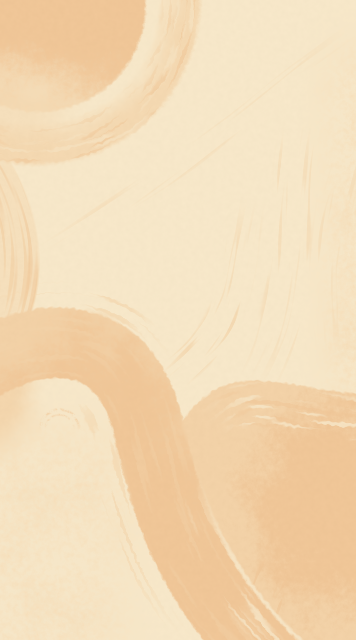
Reproduce this background procedurally as a Shadertoy shader.

```glsl
vec2 gradientAt(vec2 cell) {
    float a = 6.2832 * fract(sin(dot(cell, vec2(127.1, 311.7))) * 43758.5);
    return vec2(cos(a), sin(a));
}

float noise(vec2 p) {
    vec2 i = floor(p), f = p - i, u = f * f * (3.0 - 2.0 * f);
    vec2 e = vec2(0.0, 1.0);
    return mix(
        mix(dot(gradientAt(i), f), dot(gradientAt(i + e.yx), f - e.yx), u.x),
        mix(dot(gradientAt(i + e), f - e), dot(gradientAt(i + 1.0), f - 1.0), u.x), u.y);
}

float fbm(vec2 p) {
    float sum = 0.0, amp = 0.6;
    for (int i = 0; i < 5; i++) {
        sum += amp * noise(p);
        p = mat2(1.6, 1.2, -1.2, 1.6) * p + 7.3;
        amp *= 0.6;
    }
    return sum;
}

float band(float x, float halfWidth, float soft) {
    return 1.0 - smoothstep(halfWidth - soft, halfWidth + soft, abs(x));
}

// Signed offset from a cubic curve (positive on its left) and position along it
vec2 curveCoords(vec2 p, vec2 a, vec2 b, vec2 c, vec2 d) {
    vec2 from = a, result = vec2(1e3, 0.0);
    for (int i = 1; i <= 28; i++) {
        float t = float(i) / 28.0, s = 1.0 - t;
        vec2 to = s * s * s * a + 3.0 * s * t * (s * b + t * c) + t * t * t * d;
        vec2 dir = to - from, rel = p - from;
        float h = clamp(dot(rel, dir) / dot(dir, dir), 0.0, 1.0);
        float dist = length(rel - h * dir);
        if (dist < abs(result.x)) {
            float side = dir.x * rel.y - dir.y * rel.x;
            result = vec2(side < 0.0 ? -dist : dist, (float(i) - 1.0 + h) / 28.0);
        }
        from = to;
    }
    return result;
}

// Broken hairlines that run along a stroke
float bristles(vec2 s, float density) {
    return smoothstep(0.08, 0.38, noise(vec2(s.x * density, s.y * 4.0)));
}

float dryStroke(vec2 s, float halfWidth) {
    float ends = smoothstep(0.0, 0.2, s.y) * (1.0 - smoothstep(0.75, 1.0, s.y));
    return bristles(s + 3.7, 1.7) * band(s.x, halfWidth, 0.6) * ends;
}

void mainImage(out vec4 fragColor, in vec2 fragCoord) {
    // Canvas height is 100 units
    vec2 p = 100.0 * fragCoord / iResolution.y;
    p.x *= 55.47 * iResolution.y / (100.0 * iResolution.x);
    vec3 cream = vec3(0.966, 0.905, 0.786);
    vec3 sand = vec3(0.952, 0.835, 0.675);
    vec3 peach = vec3(0.938, 0.775, 0.592);
    float cloud = fbm(p * 0.12), grain = fbm(p * 1.1);
    vec2 q = p + 0.35 * vec2(grain, noise(p * 1.3 + 9.0));
    vec3 col = cream;

    // Mottled paper at the right and lower left
    float mottle = smoothstep(46.0, 56.0, p.x) * band(p.y - 64.0, 28.0, 9.0);
    mottle += 0.8 * (1.0 - smoothstep(12.0, 27.0, p.x)) * (1.0 - smoothstep(25.0, 42.0, p.y));
    col = mix(col, sand, mottle * clamp(0.22 + 0.7 * grain + 0.4 * cloud, 0.0, 0.7));

    // Faint dry strokes
    vec2 diagonal = curveCoords(p, vec2(5, 59.5), vec2(30, 74), vec2(38, 83), vec2(56, 96));
    vec2 middle = curveCoords(p, vec2(25, 40), vec2(36.5, 48.6), vec2(36, 51.8), vec2(39, 70));
    vec2 right = curveCoords(p, vec2(47.5, 82), vec2(43.6, 66), vec2(48.2, 54.4), vec2(39, 39));
    vec2 edge = curveCoords(p, vec2(55.5, 78), vec2(51.4, 66), vec2(50, 57), vec2(52, 44));
    col = mix(col, sand, 0.45 * dryStroke(diagonal, 1.9));
    col = mix(col, sand, 0.8 * dryStroke(middle, 2.5));
    col = mix(col, sand, 0.5 * dryStroke(right, 3.4) + 0.45 * dryStroke(edge, 2.2));

    // Sweeping arc and worn disk, top left
    vec2 fromArc = q - vec2(5.5, 100);
    float radius = length(fromArc);
    vec2 arc = vec2(radius - 22.6, atan(fromArc.y, fromArc.x));
    float arcPaint = band(arc.x, 3.1, 0.5) * smoothstep(-5.0, 1.5, arc.x + 2.0 * cloud);
    col = mix(col, sand, arcPaint * 0.85);
    col = mix(col, peach, 0.55 * arcPaint * bristles(arc, 1.6));
    col = mix(col, cream, 0.5 * arcPaint * bristles(arc + 5.0, 1.4));
    float disk = length(q - vec2(5.9, 99.3)) - 16.8;
    float worn = smoothstep(81.0, 95.0, p.y + 0.2 * p.x + 8.0 * cloud + 5.0 * grain);
    col = mix(col, mix(sand, peach, worn), band(disk + 20.0, 20.0, 0.3) * (0.6 + 0.4 * worn));
    col = mix(col, sand, 0.45 * band(disk - 2.0, 4.0, 1.5) * (1.0 - smoothstep(4.0, 15.0, p.x)));

    // Upright stroke at the left edge
    float bend = p.y - 59.0;
    vec2 upright = vec2(p.x - 6.1 + 0.018 * bend * bend, p.y * 0.02);
    float uprightPaint = band(upright.x + 5.0, 5.0, 0.25) * band(p.y - 62.0, 13.0, 1.5);
    col = mix(col, sand, uprightPaint * (0.45 + 0.55 * bristles(upright, 1.6)));
    col = mix(col, peach, 0.5 * uprightPaint * bristles(upright + 4.0, 1.3));

    // Main ribbon, joined from two curves
    vec2 crest = curveCoords(q, vec2(-5.2, 41.4), vec2(5.2, 48.6), vec2(19.5, 49.9), vec2(23.2, 32.9));
    vec2 fall = curveCoords(q, vec2(23.2, 32.9), vec2(26, 20.6), vec2(29.3, 8.9), vec2(43, -4.2));
    vec2 ribbon = abs(crest.x) < abs(fall.x) ? crest : fall + vec2(0, 1);

    // Hill on the right with combed upper edge
    vec2 hill = curveCoords(q, vec2(28, 33.6), vec2(35.8, 45.3), vec2(44.3, 38.8), vec2(57.3, 38.4));
    float hillPaint = (1.0 - smoothstep(-0.2, 0.2, hill.x)) * smoothstep(0.0, 0.5, ribbon.x);
    float depth = length((p - vec2(54, 21)) * vec2(1.0, 0.85)) + 8.0 * cloud + 4.0 * grain;
    vec3 hillColor = mix(peach, sand, 0.75 * smoothstep(9.0, 19.0, depth));
    vec2 scrape = curveCoords(p, vec2(40, 3), vec2(42, 9), vec2(44, 14), vec2(50, 16));
    hillColor = mix(hillColor, peach, 0.7 * dryStroke(scrape, 3.2));
    float comb = band(hill.x + 3.8, 3.2, 0.5) * smoothstep(0.05, 0.5, hill.y);
    hillColor = mix(hillColor, peach, 0.6 * comb * bristles(hill + 2.0, 1.1));
    hillColor = mix(hillColor, cream, 0.8 * comb * bristles(hill + 6.0, 1.3));
    col = mix(col, hillColor, hillPaint);

    // Dry fringes beside the ribbon
    float overCrest = band(ribbon.x - 7.2, 2.0, 0.7) * band(ribbon.y - 0.5, 0.22, 0.12);
    float underFall = band(ribbon.x + 7.5, 2.2, 0.8) * band(ribbon.y - 1.2, 0.4, 0.2);
    col = mix(col, sand, (0.7 * overCrest + 0.6 * underFall) * bristles(ribbon, 1.7));
    col = mix(col, sand, (1.0 - smoothstep(1.0, 9.0, p.x - 4.0 * cloud)) * band(ribbon.x + 6.0, 6.0, 4.0));

    // Ribbon paint, streaks and pale rim
    float ribbonPaint = band(ribbon.x, 5.5, 0.22);
    float load = smoothstep(-0.1, 0.9, ribbon.y * 0.8 - 0.07 * ribbon.x + 0.7 * cloud + 0.5 * grain);
    vec3 ribbonColor = mix(sand, peach, 0.3 + 0.7 * load);
    ribbonColor = mix(ribbonColor, sand, 0.3 * bristles(ribbon, 1.2));
    float lower = smoothstep(1.2, 1.7, ribbon.y);
    ribbonColor = mix(ribbonColor, cream, 0.8 * lower * band(ribbon.x - 2.8, 2.4, 0.6) * bristles(ribbon + 8.0, 1.4));
    col = mix(col, ribbonColor, ribbonPaint);
    col = mix(col, cream, 0.85 * lower * band(ribbon.x - 5.6, 0.3, 0.25));

    // Small arched marks under the crest
    vec2 mark = p - vec2(9.3, 33.0);
    float arch = band(length(mark) - 3.0, 0.2, 0.2) + band(length(mark) - 2.2, 0.12, 0.2);
    col = mix(col, peach, 0.6 * arch * smoothstep(-0.5, 1.5, mark.y) * smoothstep(-0.2, 0.3, grain));

    col += 0.012 * grain;
    fragColor = vec4(clamp(col, 0.0, 1.0), 1.0);
}
```
